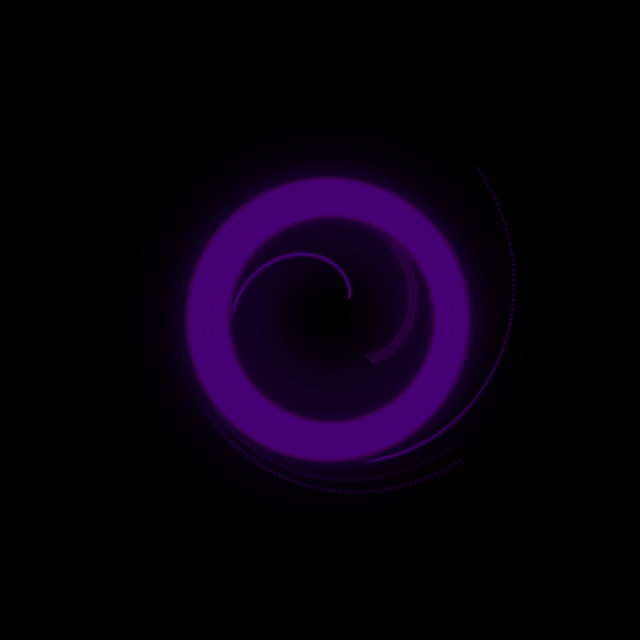
Write a three.js fragment shader that draws this background.

```glsl
varying vec2 vUv;

const float TAU = 6.2831853;
const vec3 VIOLET = vec3(0.27, 0.0, 0.45);
const vec3 RIM = vec3(0.22, 0.0, 0.29);
const vec3 HALO = vec3(0.10, 0.0, 0.19);
const vec3 INTERIOR = vec3(0.075, 0.0, 0.14);
const vec3 MAGENTA = vec3(0.25, 0.0, 0.34);

float hash(float n) {
  n = fract(n * 0.1031);
  n *= n + 33.33;
  return fract(n * (n + n));
}

// Progress along an arc: 0 at its start, 1 at the end of its sweep
float arcProgress(float angle, float start, float sweep) {
  return mod((angle - start) * sign(sweep), TAU) / abs(sweep);
}

// Spiral stroke with radius = curve.x + curve.y * t + curve.z * t * t
float spiral(vec2 polar, float t, float sweep, vec3 curve, float width) {
  float radius = curve.x + t * (curve.y + t * curve.z);
  float slope = (curve.y + 2.0 * t * curve.z) / abs(sweep);
  float dist = abs(polar.x - radius) * inversesqrt(1.0 + pow(slope / radius, 2.0));
  float ends = smoothstep(0.0, 0.012, t) * (1.0 - smoothstep(0.88, 1.0, t));
  return exp(-dist * dist / (width * width)) * ends;
}

// Soft beads spaced evenly by angle
float beads(float angle, float count) {
  return 0.6 + 0.4 * cos(angle * count);
}

// Fine concentric streaks of random strength
float streaks(float radius, float count) {
  float x = radius * count;
  return mix(hash(floor(x)), hash(floor(x) + 1.0), smoothstep(0.0, 1.0, fract(x)));
}

// Dim disc and outer halo around the signed ring distance
vec3 background(float ringDist, float outerDist, float coreDist) {
  vec3 halo = HALO * exp(-max(outerDist, 0.0) / 0.025);
  float lift = smoothstep(0.012, 0.145, coreDist);
  vec3 disc = INTERIOR * lift + HALO * 0.4 * exp(-max(ringDist, 0.0) / 0.006);
  return mix(disc, halo, smoothstep(-0.03, -0.01, outerDist));
}

void main() {
  vec2 p = vUv - vec2(0.5156, 0.5013);
  vec2 polar = vec2(length(p), atan(p.y, p.x));
  float outerRadius = length(vUv - vec2(0.5124, 0.5007));
  float innerRadius = length(vUv - vec2(0.5176, 0.5007));
  float outerDist = outerRadius - 0.223;
  float ringDist = max(outerDist, 0.158 - innerRadius);
  float coreDist = length(vUv - vec2(0.518, 0.508));

  vec3 color = background(ringDist, outerDist, coreDist);
  color *= 0.92 + 0.16 * streaks(polar.x, 300.0);

  // Inner bright arm
  float t = arcProgress(polar.y, 0.82, 2.43);
  float arm = spiral(polar, t, 2.43, vec3(0.0443, 0.1628, -0.0495), 0.0032);
  color = mix(color, VIOLET, 0.9 * arm);

  // Inner magenta arm: a wide veil and paired strands
  t = arcProgress(polar.y, -0.82, 1.97);
  vec3 curve = vec3(0.0833, 0.0977, -0.0234);
  float veil = spiral(polar, t, 1.97, curve + vec3(0.004, 0.0, 0.0), 0.011);
  color = mix(color, MAGENTA, 0.28 * veil);
  for (int i = 0; i < 2; i++) {
    vec3 strand = curve + vec3(0.009 * float(i), 0.0, 0.0);
    color = mix(color, MAGENTA, 0.38 * spiral(polar, t, 1.97, strand, 0.003));
  }

  // Long outer arm, growing brighter toward the ring
  t = arcProgress(polar.y, 0.819, -2.25);
  arm = spiral(polar, t, -2.25, vec3(0.332, -0.1523, 0.0469), 0.0026);
  color += VIOLET * arm * mix(0.38, 0.75, clamp(t, 0.0, 1.0)) * mix(beads(polar.y, 240.0), 1.0, smoothstep(0.3, 0.6, t));

  // Faint beaded arms below the ring
  t = arcProgress(polar.y, -0.798, -1.85);
  for (int i = 0; i < 2; i++) {
    float k = float(i);
    vec3 path = mix(vec3(0.302, -0.0977, 0.0339), vec3(0.276, -0.072, 0.02), k);
    arm = spiral(polar, t, -1.85, path, 0.0032);
    color += VIOLET * arm * mix(0.32, 0.2, k) * beads(polar.y, 220.0);
  }

  // Ring with a soft magenta rim
  color = mix(color, RIM, 1.0 - smoothstep(-0.003, 0.003, ringDist));
  vec3 band = VIOLET * (0.97 + 0.05 * streaks(outerRadius, 350.0));
  color = mix(color, band, 1.0 - smoothstep(-0.007, -0.002, ringDist));

  gl_FragColor = vec4(color, 1.0);
}
```
